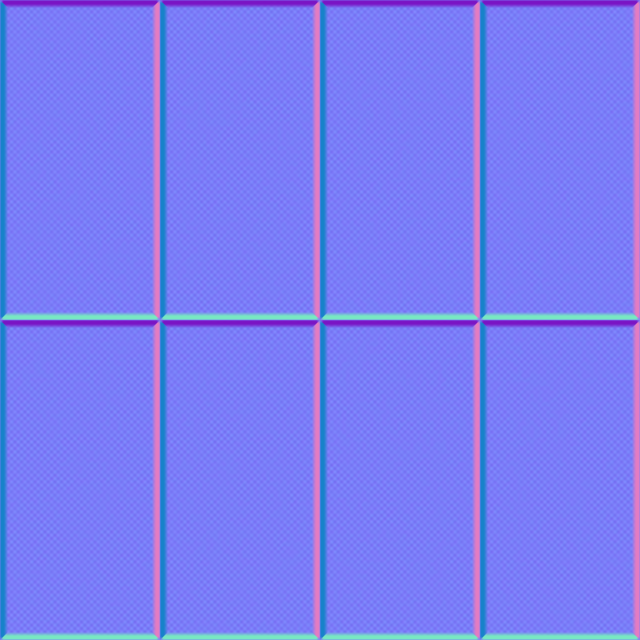
Give the GLSL for this texture map, as a WebGL 1 fragment shader.

```glsl
precision highp float;

uniform vec2 u_resolution;

// Layout, in units of the canvas
const vec2 TILES = vec2(4.0, 2.0);
const float BEVEL_FLAT = 0.0050;   // bevel at full strength up to here
const float BEVEL_END = 0.0138;    // bevel has faded into the face here
const float MITRE_SOFT = 0.0018;
const float SEAM_WIDTH = 0.0026;
const float SEAM_AMOUNT = 0.5;
const float CORNER_START = 0.002;  // bevels emerge from the corner here
const float CORNER_END = 0.0095;
const float CORNER_AMOUNT = 0.8;

// Surface detail
const float WEAVE_COUNT = 96.0;
const float WEAVE_AMOUNT = 0.034;
const float SLOPE_AMOUNT = 0.012;
const float PATCH_SCALE = 48.0;
const float PATCH_AMOUNT = 0.6;
const float GRAIN_SCALE = 160.0;
const float GRAIN_AMOUNT = 0.028;

// Normal colours
const vec3 FACE = vec3(0.48, 0.488, 0.972);
const vec3 LEFT = vec3(0.09, 0.51, 0.79);
const vec3 RIGHT = vec3(0.89, 0.485, 0.76);
const vec3 BOTTOM = vec3(0.47, 0.91, 0.76);
const vec3 TOP = vec3(0.48, 0.08, 0.77);

const float TAU = 6.28318;

float hash(vec2 p) {
    vec3 q = fract(vec3(p.xyx) * 0.1031);
    q += dot(q, q.yzx + 33.33);
    return fract((q.x + q.y) * q.z);
}

// Value noise that wraps after "period" cells
float noise(vec2 p, float period) {
    vec2 cell = floor(p);
    vec2 f = fract(p);
    f = f * f * (3.0 - 2.0 * f);
    vec2 a = mod(cell, period);
    vec2 b = mod(cell + 1.0, period);
    return mix(mix(hash(a), hash(vec2(b.x, a.y)), f.x),
               mix(hash(vec2(a.x, b.y)), hash(b), f.x), f.y);
}

// Fine checked weave whose depth varies in small patches
vec3 faceColor(vec2 uv) {
    vec2 phase = uv * WEAVE_COUNT * TAU;
    vec2 wave = sin(phase);
    vec2 slope = cos(phase) * wave.yx;
    float depth = 1.0 + PATCH_AMOUNT * (noise(uv * PATCH_SCALE, PATCH_SCALE) - 0.5);
    float grain = noise(uv * GRAIN_SCALE, GRAIN_SCALE) - 0.5;
    vec3 tint = vec3(0.6, 1.35, 0.6) * wave.x * wave.y * WEAVE_AMOUNT;
    tint.xy += slope * SLOPE_AMOUNT;
    return FACE + tint * depth + vec3(0.7, -0.7, 0.2) * grain * GRAIN_AMOUNT;
}

void main() {
    vec2 uv = gl_FragCoord.xy / u_resolution;
    float pixel = 1.0 / min(u_resolution.x, u_resolution.y);

    // Distance to the nearest vertical and horizontal tile edge
    vec2 local = fract(uv * TILES);
    vec2 edge = min(local, 1.0 - local) / TILES;
    float nearest = min(edge.x, edge.y);

    // Four bevels joined by mitred corners
    vec3 sideColor = mix(LEFT, RIGHT, step(0.5, local.x));
    vec3 endColor = mix(BOTTOM, TOP, step(0.5, local.y));
    float soft = max(MITRE_SOFT, pixel * 0.7);
    float onSide = smoothstep(-soft, soft, edge.y - edge.x);
    vec3 bevelColor = mix(endColor, sideColor, onSide);

    // Softened seam between neighbouring tiles, flattened where four meet
    float seam = 1.0 - smoothstep(0.0, max(SEAM_WIDTH, pixel), nearest);
    float corner = 1.0 - smoothstep(CORNER_START, CORNER_END, edge.x + edge.y);
    float flatten = max(seam * SEAM_AMOUNT, corner * CORNER_AMOUNT);
    bevelColor = mix(bevelColor, FACE, flatten);

    float bevel = 1.0 - smoothstep(BEVEL_FLAT, max(BEVEL_END, BEVEL_FLAT + pixel), nearest);
    vec3 color = mix(faceColor(uv), bevelColor, bevel);
    gl_FragColor = vec4(clamp(color, 0.0, 1.0), 1.0);
}
```
